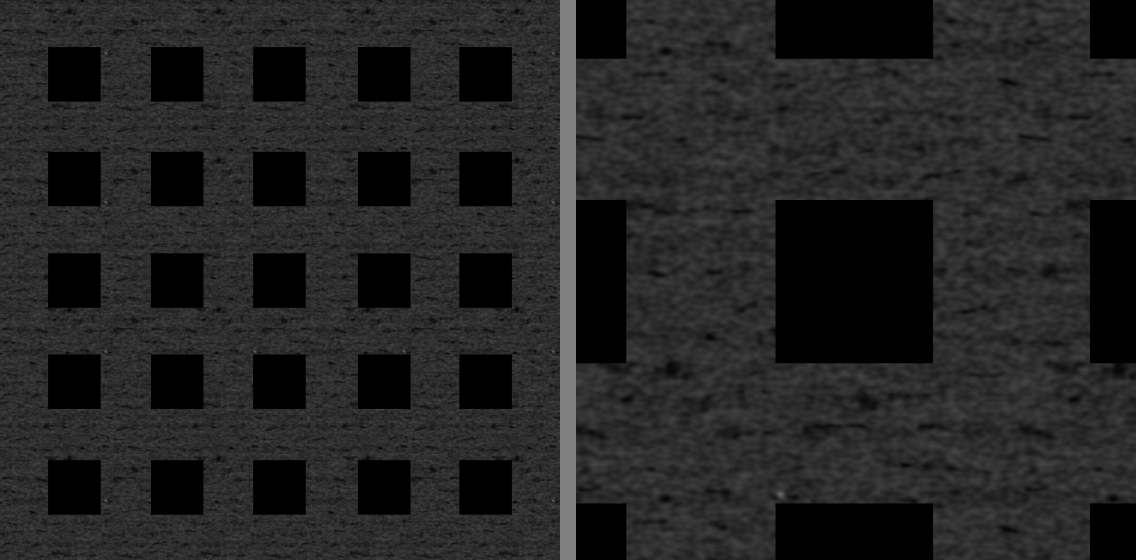
Left, the full canvas; right, a detail of the centre.
Reproduce this pattern procedurally as a WebGL 2 fragment shader.

```glsl
#version 300 es
precision highp float;
// Dark ribbed paper with a five by five grid of black square holes.
// The paper is a small repeating tile built from periodic gradient noise;
// the holes are box distances to slightly uneven columns and rows.

uniform vec2 u_resolution;
out vec4 fragColor;

const float TILE_SIZE = 0.2663;
const float RIBS_PER_TILE = 14.0;
const vec2 HOLE_HALF_SIZE = vec2(0.0469, 0.0486);
const float COLUMNS[5] = float[5](0.1328, 0.3164, 0.4990, 0.6862, 0.8672);
const float ROWS[5] = float[5](0.1296, 0.3184, 0.4990, 0.6803, 0.8672);
const vec3 HOLE_COLOR = vec3(0.0);
const float PAPER_TONE = 0.181;

// Integer hash mapped to 0..1
float hash(vec2 cell, float seed) {
    uvec3 q = uvec3(cell, seed) * uvec3(1597u, 3812u, 7919u);
    uint h = (q.x ^ (q.y + 7411u) ^ q.z) * 74777u;
    h = (h ^ (h >> 15u)) * 739391u;
    h = (h ^ (h >> 13u)) * 668265u;
    return float((h ^ (h >> 16u)) & 65535u) / 65535.0;
}

// Dot of a lattice gradient with the offset, wrapped to the period
float gradientDot(vec2 corner, vec2 offset, vec2 period, float seed) {
    float angle = 6.28319 * hash(mod(corner, period), seed);
    return dot(vec2(cos(angle), sin(angle)), offset);
}

// Gradient noise that repeats once per tile
float tileNoise(vec2 tile, vec2 period, float seed) {
    vec2 p = tile * period;
    vec2 i = floor(p);
    vec2 f = p - i;
    vec2 w = f * f * f * (f * (f * 6.0 - 15.0) + 10.0);
    vec2 e = vec2(1.0, 0.0);
    float low = mix(gradientDot(i, f, period, seed),
                    gradientDot(i + e.xy, f - e.xy, period, seed), w.x);
    float high = mix(gradientDot(i + e.yx, f - e.yx, period, seed),
                     gradientDot(i + e.xx, f - e.xx, period, seed), w.x);
    return mix(low, high, w.y);
}

// Broken dark creases running along the ribs
float creases(vec2 tile, float ribCount, float seed) {
    float wobble = 0.7 * tileNoise(tile, vec2(7.0, ribCount), seed);
    float d = abs(fract(tile.y * ribCount + wobble) - 0.5);
    float line = exp(-d * d * 55.0);
    float breaks = tileNoise(tile, vec2(13.0, ribCount), seed + 1.0)
                 + 0.5 * tileNoise(tile, vec2(34.0, 28.0), seed + 2.0);
    return line * smoothstep(-0.05, 0.45, breaks);
}

// Small pale fleck at one spot of the tile
float fleck(vec2 tile, vec2 center, float radius) {
    vec2 d = fract(tile - center + 0.5) - 0.5;
    return exp(-dot(d, d) / (radius * radius));
}

// Brightness of the fibrous paper
float paperTone(vec2 tile) {
    float tone = PAPER_TONE;
    tone += 0.035 * tileNoise(tile, vec2(6.0, 14.0), 3.0);
    tone += 0.075 * tileNoise(tile, vec2(25.0, 46.0), 5.0);
    tone += 0.075 * tileNoise(tile, vec2(50.0, 76.0), 7.0);
    tone += 0.007 * cos(6.28319 * tile.y * RIBS_PER_TILE);
    tone -= 0.105 * creases(tile, RIBS_PER_TILE, 11.0);
    tone += 0.22 * fleck(tile, vec2(0.709, 0.398), 0.009);
    return clamp(tone, 0.03, 0.5);
}

float nearest(float x, float centers[5]) {
    float d = 1.0;
    for (int i = 0; i < 5; i++) d = min(d, abs(x - centers[i]));
    return d;
}

// Signed distance to the closest hole, negative inside
float holeDistance(vec2 uv, vec2 halfSize) {
    vec2 d = vec2(nearest(uv.x, COLUMNS), nearest(uv.y, ROWS)) - halfSize;
    return max(d.x, d.y);
}

void main() {
    vec2 uv = gl_FragCoord.xy / u_resolution;
    float edge = 0.6 / min(u_resolution.x, u_resolution.y);
    vec3 paper = vec3(paperTone(uv / TILE_SIZE));
    float outside = smoothstep(-edge, edge, holeDistance(uv, HOLE_HALF_SIZE));
    fragColor = vec4(mix(HOLE_COLOR, paper, outside), 1.0);
}
```
